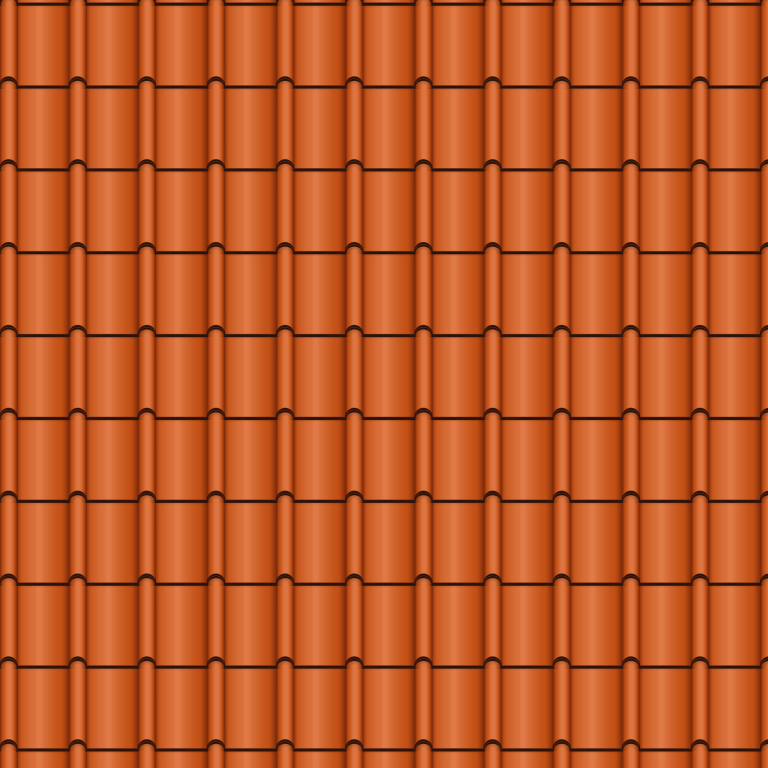
Write a three.js fragment shader that draws this pattern.

```glsl
varying vec2 vUv;

// Layout, in canvas units
const vec2 TILE = vec2(0.09004, 0.10790);
const vec2 ORIGIN = vec2(0.0111, 0.0236);
const float RIDGE_HALF = 0.0118;
const float SEAM_HALF = 0.0021;
const vec2 ARCH_OUTER = vec2(0.0124, 0.0138);
const vec2 ARCH_INNER = vec2(0.0104, 0.0078);
const float SHADOW_LENGTH = 0.006;
const float SOFT = 0.0009;

// Colours
const vec3 DEEP = vec3(0.47, 0.15, 0.03);
const vec3 CLAY = vec3(0.765, 0.315, 0.085);
const vec3 LIGHT = vec3(0.875, 0.475, 0.275);
const vec3 GAP = vec3(0.17, 0.07, 0.04);
const vec3 GAP_RIM = vec3(0.40, 0.17, 0.08);

float inside(float d) {
  return 1.0 - smoothstep(-SOFT, SOFT, d);
}

// Approximate signed distance to an axis-aligned ellipse
float ellipse(vec2 p, vec2 radii) {
  return (length(p / radii) - 1.0) * min(radii.x, radii.y);
}

// Fired clay: shade 0 is deep, 1 is plain; glow adds the sheen
vec3 clay(float shade, float glow) {
  return mix(mix(DEEP, CLAY, shade), LIGHT, glow * shade);
}

// Shallow pan between ridges, t runs left to right
vec3 panColor(float t) {
  float shade = smoothstep(-0.06, 0.09, t) * (1.0 - smoothstep(0.84, 1.06, t));
  float sheen = smoothstep(-0.05, 0.36, t) * (1.0 - smoothstep(0.42, 0.88, t));
  float streak = smoothstep(0.34, 0.39, t) * (1.0 - smoothstep(0.43, 0.56, t));
  return clay(shade, 0.78 * sheen + 0.22 * streak);
}

// Rounded ridge, s runs from -1 to 1
vec3 ridgeColor(float s) {
  float shade = smoothstep(-1.05, -0.55, s) * (1.0 - smoothstep(0.55, 1.08, s));
  float sheen = smoothstep(-0.65, 0.0, s) * (1.0 - smoothstep(0.2, 0.75, s));
  return clay(shade, 0.9 * sheen);
}

void main() {
  // Cell coordinates: ridge axis at x = 0, seam at y = 0
  vec2 cell = (vUv - ORIGIN) / TILE;
  vec2 p = (fract(cell + vec2(0.5, 0.7)) - vec2(0.5, 0.7)) * TILE;

  // Clay surface
  float across = fract(cell.x) * TILE.x;
  float t = (across - RIDGE_HALF) / (TILE.x - 2.0 * RIDGE_HALF);
  float onRidge = inside(abs(p.x) - RIDGE_HALF);
  vec3 color = mix(panColor(t), ridgeColor(p.x / RIDGE_HALF), onRidge);

  // Soft shadow cast by the upper course
  vec2 above = vec2(p.x, max(p.y, 0.0));
  float inner = ellipse(above, ARCH_INNER);
  float outer = ellipse(above, ARCH_OUTER);
  float drop = mix(-p.y, max(-inner, 0.0), onRidge);
  float shadow = (1.0 - smoothstep(0.0, SHADOW_LENGTH, drop)) * step(p.y, ARCH_INNER.y);
  shadow *= mix(step(p.y, 0.0), step(-SEAM_HALF, p.y), onRidge);
  color *= 1.0 - 0.16 * shadow;

  // Dark gap: straight seam joined to the crescent under each ridge
  float seam = max(abs(p.y) - SEAM_HALF, -inner);
  float crescent = max(max(outer, -inner), -p.y - SEAM_HALF);
  float gap = min(seam, crescent);

  // Brown rim along the seam top and through the crescent
  float arcLine = abs(ellipse(above, 0.5 * (ARCH_OUTER + ARCH_INNER)));
  float arcRim = (1.0 - smoothstep(0.0, 0.0012, arcLine)) * smoothstep(0.003, 0.006, p.y);
  float seamRim = smoothstep(0.0006, SEAM_HALF, p.y) * (1.0 - onRidge);
  vec3 gapColor = mix(GAP, GAP_RIM, max(0.6 * arcRim, 0.7 * seamRim));

  gl_FragColor = vec4(mix(color, gapColor, inside(gap)), 1.0);
}
```
